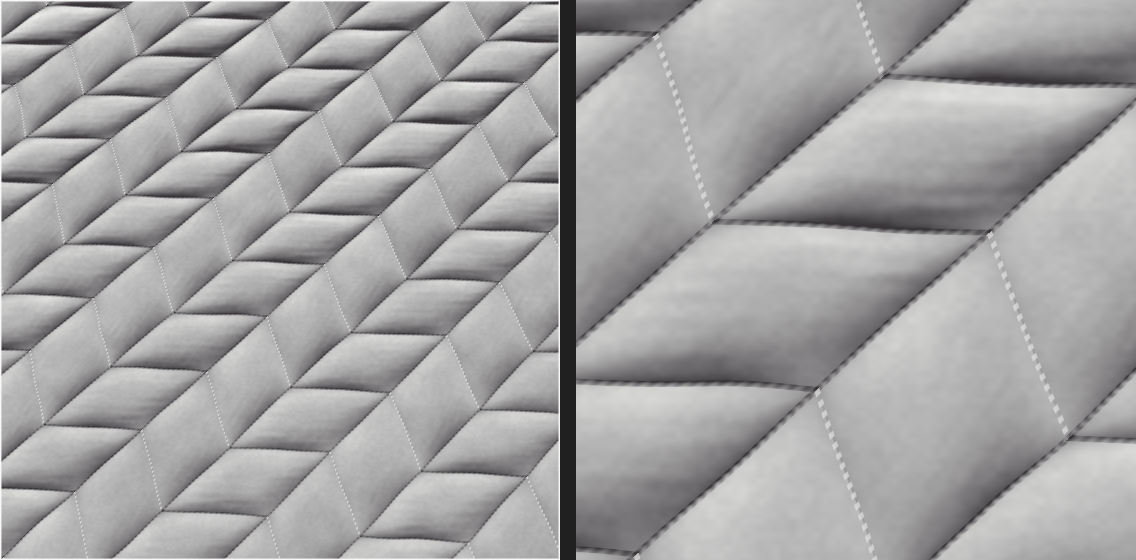
Left: the whole. Right: its middle third, enlarged.
Give the GLSL for this texture, as a WebGL 2 fragment shader.

```glsl
#version 300 es
precision highp float;
// Grey quilted fabric in perspective: padded chevron cells with stitched seams.

#define ZIGZAG 0.61        // slant of the cross seams, in cell lengths
#define BASE_TONE 0.70
#define SHADE_DARK 0.070   // darkening of slopes facing away from the light
#define SHADE_LIGHT 0.034  // brightening of slopes facing the light
#define LIGHT_DIR vec2(-0.22, 1.0)
#define SEAM_WIDTH 0.0017
#define STITCHES 20.0      // stitches per cell side
#define WRINKLE 0.045
#define GRAIN 0.045
#define EDGE 0.0026        // pale rim of the canvas

uniform vec2 u_resolution;
out vec4 outColor;

const vec3 SHADOW_GREY = vec3(0.39, 0.38, 0.39);
const vec3 LIGHT_GREY = vec3(0.87, 0.87, 0.865);

// Columns: step across the bands, step along the bands, quilt origin.
const mat3 QUILT_TO_CANVAS = mat3(
  0.0951, -0.0758, -0.0235,
  0.1201,  0.1093,  0.0292,
  0.6250,  0.4076,  1.0);

float hash(vec2 p) {
  return fract(sin(dot(p, vec2(127.1, 311.7))) * 43758.5453);
}

float noise(vec2 p) {
  vec2 i = floor(p), f = fract(p);
  f = f * f * (3.0 - 2.0 * f);
  return mix(mix(hash(i), hash(i + vec2(1, 0)), f.x),
             mix(hash(i + vec2(0, 1)), hash(i + vec2(1, 1)), f.x), f.y);
}

// Canvas point to cell coordinates: x crosses the bands, y counts cells along.
vec2 quiltCoords(vec2 p) {
  vec3 w = inverse(QUILT_TO_CANVAS) * vec3(p, 1.0);
  vec2 c = w.xy / w.z;
  c += 0.035 * (vec2(noise(c * 2.3), noise(c * 2.3 + 17.0)) - 0.5);
  c.y -= ZIGZAG * abs(mod(c.x + 1.0, 2.0) - 1.0);
  return c;
}

// Padded height of a cell, with creases drawn in by the seams.
float padding(vec2 p) {
  vec2 c = quiltCoords(p);
  vec2 cell = floor(c);
  vec2 t = abs(2.0 * fract(c) - 1.0);
  vec2 dome = 1.0 - pow(t, vec2(2.6));
  float pull = smoothstep(0.2, 0.9, max(t.x, t.y));
  float crease = noise(vec2(c.x * 3.5, c.y * 13.0) + cell * 7.3)
               + 0.6 * noise(vec2(c.x * 15.0 + c.y * 5.0, c.y * 6.0));
  float bulge = mix(0.86, 1.12, hash(cell + 3.0));
  return dome.x * dome.y * (bulge + WRINKLE * crease * (0.4 + 1.6 * pull));
}

// Soft line of the given half width, at least about a pixel wide.
float line(float d, float halfWidth) {
  float soft = 0.7 / u_resolution.y;
  return 1.0 - smoothstep(halfWidth - soft, halfWidth + soft, d);
}

void main() {
  vec2 p = gl_FragCoord.xy / u_resolution;
  vec2 c = quiltCoords(p);
  vec2 cell = floor(c);

  // Directional light on the padding
  vec2 e = vec2(0.0018, 0.0);
  vec2 slope = vec2(padding(p + e.xy) - padding(p - e.xy),
                    padding(p + e.yx) - padding(p - e.yx)) / (2.0 * e.x);
  float tilt = 0.1 * dot(slope, LIGHT_DIR);
  float tone = BASE_TONE - tilt * (tilt > 0.0 ? SHADE_DARK : SHADE_LIGHT);

  // Uneven cloth and fine weave
  tone += 0.03 * (hash(cell) - 0.5) + 0.05 * (noise(p * 24.0) - 0.5);
  tone += GRAIN * (0.6 * noise(p * vec2(210.0, 250.0)) + 0.4 * noise(p * 110.0) - 0.5);

  // Distance to the long and cross seams, in canvas units
  vec2 rate = vec2(length(vec2(dFdx(c.x), dFdy(c.x))),
                   length(vec2(dFdx(c.y), dFdy(c.y)))) * u_resolution.y;
  vec2 d = abs(c - round(c)) / max(rate, 0.001);
  float steep = mod(cell.x, 2.0);
  vec2 stitch = 0.5 + 0.5 * sin(6.28318 * STITCHES * c.yx);

  // Shadowed seam grooves
  vec2 groove = exp(-d / 0.0045);
  tone -= 0.09 * groove.x + mix(0.11, 0.03, steep) * groove.y;
  tone -= line(d.x, SEAM_WIDTH) * mix(0.05, 0.19, stitch.x);
  tone -= line(d.y, SEAM_WIDTH) * (1.0 - steep) * mix(0.10, 0.20, stitch.y);

  // Pale thread catching light on the steep seams
  float thread = line(d.y, SEAM_WIDTH) * steep * smoothstep(0.2, 0.8, stitch.y);
  tone = mix(tone, 0.87, 0.75 * thread);

  vec3 color = mix(SHADOW_GREY, LIGHT_GREY, clamp((tone - 0.39) / 0.48, -0.35, 1.1));
  vec2 rim = min(p, 1.0 - p);
  color = mix(color, vec3(0.97), line(min(rim.x, rim.y), EDGE));
  outColor = vec4(color, 1.0);
}
```
